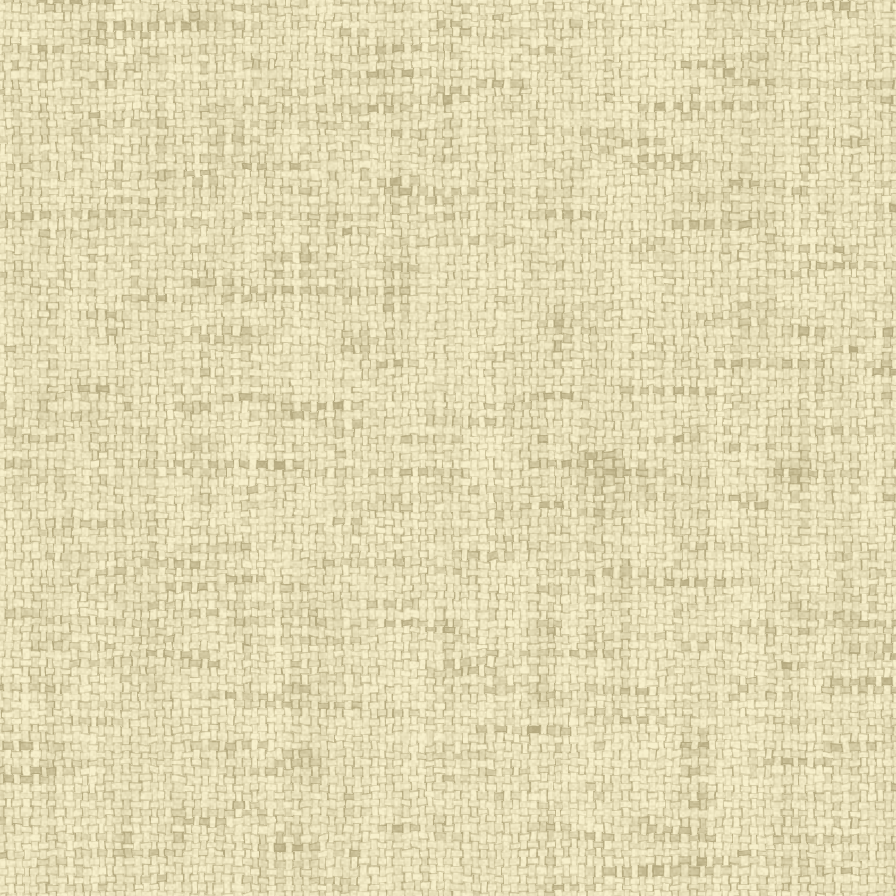
Write a three.js fragment shader that draws this texture.

```glsl
varying vec2 vUv;

float hash(vec2 p) {
  vec3 q = fract(p.xyx * 0.1031);
  q += dot(q, q.yzx + 33.33);
  return fract((q.x + q.y) * q.z);
}

float noise(vec2 p) {
  vec2 cell = floor(p);
  vec2 f = fract(p);
  f = f * f * (3.0 - 2.0 * f);
  return mix(mix(hash(cell), hash(cell + vec2(1.0, 0.0)), f.x),
             mix(hash(cell + vec2(0.0, 1.0)), hash(cell + 1.0), f.x), f.y);
}

// Darkness of one visible strand: long weft runs, fainter warp runs
float slub(vec2 id, float weft) {
  vec2 along = weft > 0.5 ? vec2(id.x * 0.17, id.y + 211.0)
                          : vec2(id.x + 317.0, id.y * 0.12);
  float run = smoothstep(0.58, 0.95, noise(along));
  float cluster = noise(id * vec2(0.12, 0.3) + 57.0);
  float strength = mix(0.6, 1.15, weft);
  return strength * run * (0.45 + 0.7 * cluster) * (0.5 + 0.8 * hash(id + 91.0));
}

void main() {
  // Uneven thread spacing
  vec2 weave = vUv * vec2(106.0, 108.0);
  vec2 wobble = vec2(noise(weave * vec2(0.45, 0.08) + 13.0),
                     noise(weave * vec2(0.12, 0.45) + 71.0));
  weave += 0.65 * wobble;
  weave += vec2(0.16, 0.3) * vec2(noise(weave * 0.9), noise(weave * 0.9 + 40.0));

  // Plain weave: warp and weft alternate on top
  vec2 id = floor(weave);
  vec2 p = fract(weave) - 0.5;
  float weft = mod(id.x + id.y, 2.0);
  vec2 acrossAxis = weft > 0.5 ? vec2(0.0, 1.0) : vec2(1.0, 0.0);
  float across = dot(p, acrossAxis);
  float edge = abs(across) - (0.36 + 0.07 * hash(id + 19.0));

  // Gaps between strands, deeper along the warp
  float side = sign(across);
  float seam = smoothstep(0.18, 0.02, abs(edge));
  seam *= 0.1 + 0.5 * hash(id + side * 7.0 + 130.0);
  seam *= mix(1.1, 0.75, weft) * (0.6 + 0.8 * noise(vUv * 210.0 + 9.0));
  float hole = smoothstep(0.3, 0.05, length(0.5 - abs(p)));

  // The neighbouring strand shows beyond the seam
  vec2 nextId = id + acrossAxis * side;
  float beyond = smoothstep(-0.09, 0.09, edge);
  float stain = mix(slub(id, weft), slub(nextId, 1.0 - weft), beyond);
  float tint = mix(hash(id + 5.0), hash(nextId + 5.0), beyond);

  // Fibre grain and faint vertical bands
  float grain = noise(vUv * 400.0) - 0.5;
  float band = noise(vUv * vec2(36.0, 4.0) + 23.0) - 0.5;

  float light = 0.95 - seam - 0.24 * hole - 0.5 * stain - 0.14 * tint;
  light += 0.28 * grain + 0.12 * band;
  vec3 shadowTan = vec3(0.71, 0.665, 0.5);
  vec3 paleCream = vec3(0.97, 0.94, 0.8);
  gl_FragColor = vec4(mix(shadowTan, paleCream, clamp(light, 0.0, 1.0)), 1.0);
}
```
